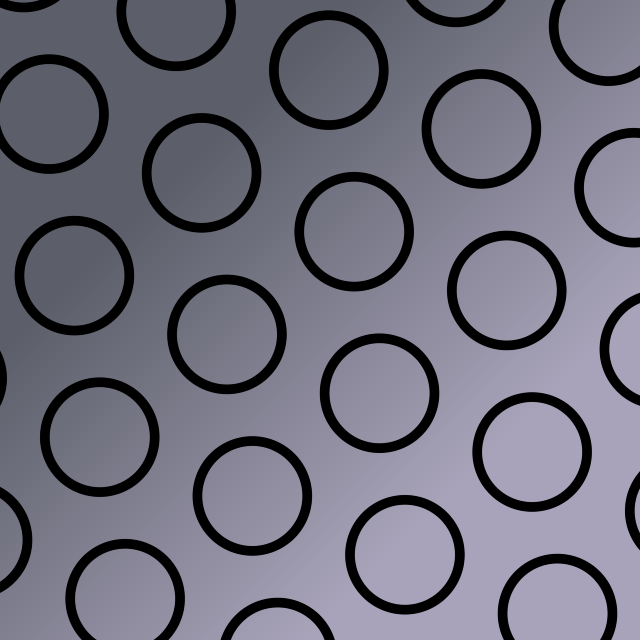
Give the GLSL for this pattern, as a three.js fragment shader.

```glsl
// Black rings on a tilted triangular lattice over a diagonal slate-to-lilac gradient.
varying vec2 vUv;

const vec3 SLATE = vec3(0.36, 0.372, 0.415);
const vec3 LILAC = vec3(0.66, 0.64, 0.728);
const vec3 INK = vec3(0.0);

const vec2 LATTICE_ORIGIN = vec2(0.5534, 0.638);
const float LATTICE_TILT = -0.3678;
const float SPACING = 0.2555;
const float ROW_HEIGHT = 0.8660254; // in units of the spacing

const float RING_RADIUS = 0.0858;
const float RING_WIDTH = 0.0152;
const float EDGE_SOFTNESS = 0.001;

// Turns a point clockwise by the given angle.
vec2 unrotate(vec2 p, float angle) {
  float c = cos(angle);
  float s = sin(angle);
  return vec2(c * p.x + s * p.y, c * p.y - s * p.x);
}

// Offset from the lattice point of the cell, with every row shifted by half a step.
vec2 triangularCell(vec2 p, float spacing) {
  vec2 q = p / spacing;
  float row = floor(q.y / ROW_HEIGHT + 0.5);
  q -= row * vec2(0.5, ROW_HEIGHT);
  q.x -= floor(q.x + 0.5);
  return q * spacing;
}

// Signed distance to a circular band.
float ringDistance(vec2 p, float radius, float width) {
  return abs(length(p) - radius) - 0.5 * width;
}

// Linear ramp from upper left to lower right, flat at both ends.
vec3 diagonalGradient(vec2 uv, vec3 from, vec3 to) {
  float along = uv.x + 1.0 - uv.y;
  return mix(from, to, clamp((along - 0.547) / 0.937, 0.0, 1.0));
}

void main() {
  vec3 color = diagonalGradient(vUv, SLATE, LILAC);

  vec2 lattice = unrotate(vUv - LATTICE_ORIGIN, LATTICE_TILT);
  vec2 cell = triangularCell(lattice, SPACING);
  float d = ringDistance(cell, RING_RADIUS, RING_WIDTH);
  float ink = 1.0 - smoothstep(-EDGE_SOFTNESS, EDGE_SOFTNESS, d);

  gl_FragColor = vec4(mix(color, INK, ink), 1.0);
}
```
